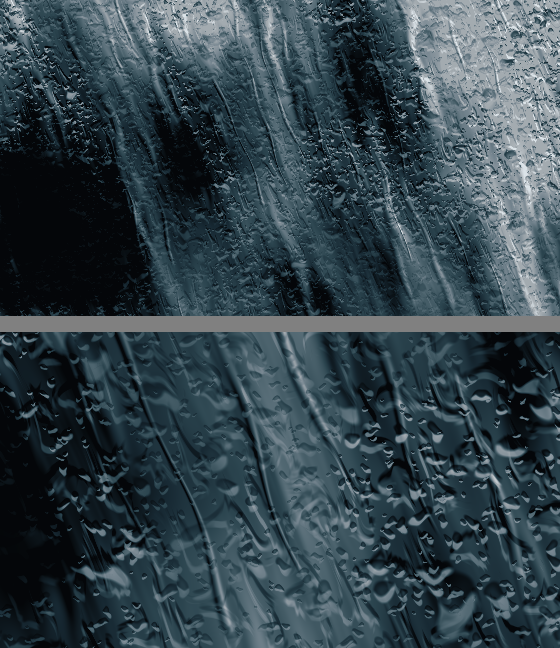
Top: the whole. Bottom: its middle third, enlarged.
Give the GLSL for this texture, as a WebGL 1 fragment shader.

```glsl
precision highp float;
// Rain on a cold window: a blurred backdrop of dark and pale patches, smeared by
// slanted rivulets (sheared columns), then a rippled water film (layered sines)
// and several sizes of lens-like drops (cellular scatter). One tone ramp colours all.
uniform vec2 u_resolution;

const float SLANT = 0.32;
const vec3 INK = vec3(0.015, 0.025, 0.035);
const vec3 DEEP = vec3(0.09, 0.16, 0.20);
const vec3 TEAL = vec3(0.17, 0.27, 0.31);
const vec3 SLATE = vec3(0.31, 0.40, 0.44);
const vec3 MIST = vec3(0.47, 0.53, 0.57);
const vec3 PALE = vec3(0.64, 0.67, 0.69);
const vec3 GLINT = vec3(0.86, 0.89, 0.91);

float hash(vec2 c) {
  return fract(sin(dot(c, vec2(41.3, 289.1))) * 4375.5);
}

vec2 hash2(vec2 c) {
  return vec2(hash(c), hash(c + 17.3));
}

float ramp(float v, float a, float b) {
  return clamp((v - a) / (b - a), 0.0, 1.0);
}

// Smooth noise from sines that are turned, scaled and bent, about -1 to 1
float waves(vec2 p) {
  float sum = 0.0;
  float amp = 0.6;
  for (int i = 0; i < 5; i++) {
    p = mat2(0.8, 0.6, -0.6, 0.8) * p * 1.5 + 1.7;
    p += 0.7 * sin(p.yx + float(i));
    sum += amp * sin(p.x) * cos(p.y);
    amp *= 0.68;
  }
  return sum;
}

// Soft patch leaning with the rain
float patchAt(vec2 p, vec2 centre, vec2 radius) {
  vec2 d = p - centre;
  d.x += SLANT * d.y;
  d /= radius;
  return exp(-dot(d, d));
}

// Out-of-focus scene behind the glass
float backdrop(vec2 p, vec2 q) {
  float v = 0.50 + 0.22 * smoothstep(0.45, 1.0, p.y) + 0.36 * smoothstep(1.42, 1.78, q.x);
  v -= 0.78 * patchAt(p, vec2(0.17, 0.30), vec2(0.26, 0.42));
  v -= 0.55 * patchAt(p, vec2(1.14, 0.72), vec2(0.15, 0.28));
  v -= 0.30 * patchAt(p, vec2(1.05, 0.12), vec2(0.28, 0.30));
  v -= 0.25 * patchAt(p, vec2(0.58, 0.55), vec2(0.20, 0.20));
  v -= 0.60 * patchAt(p, vec2(1.76, 0.20), vec2(0.05, 0.14));
  v += 0.20 * patchAt(p, vec2(0.88, 0.86), vec2(0.10, 0.16));
  v += 0.20 * patchAt(p, vec2(0.55, 0.97), vec2(0.13, 0.14));
  v += 0.26 * waves(q * vec2(8.0, 2.4)) + 0.13 * waves(q * vec2(24.0, 4.5) + 5.0);
  return clamp(v, 0.0, 0.97);
}

// Running water: a body with one lit and one shaded edge, one per column
float rivulet(vec2 q, float pitch, float width, float bend, float body, float seed) {
  float id = floor(q.x / pitch);
  float r = hash(vec2(id, seed));
  float sway = sin(q.y * 11.0 + r * 40.0) + 0.6 * sin(q.y * 31.0 + r * 90.0);
  float centre = (id + 0.35 + 0.3 * r) * pitch + bend * sway;
  float x = (q.x - centre) / (width * (0.9 + 0.4 * sin(q.y * 17.0 + r * 30.0)));
  float along = abs(q.y - hash(vec2(id, seed + 3.0)));
  float broken = smoothstep(-0.6, 0.5, sin(q.y * 23.0 + r * 70.0) + sin(q.y * 9.0 + r * 50.0));
  float lit = exp(-3.0 * (x - 0.8) * (x - 0.8));
  float shaded = exp(-3.0 * (x + 0.8) * (x + 0.8));
  float present = (1.0 - smoothstep(0.2, 0.4, along)) * mix(broken, 1.0, body);
  return present * (body * exp(-x * x) + lit - shaded);
}

// Thin uneven water film
float film(vec2 q) {
  return smoothstep(0.05, 0.45, waves(q * vec2(58.0, 36.0)));
}

// Scattered drops: x is the shaded area, y the bright crescent at the foot
vec2 drops(vec2 p, float scale, float density, float seed) {
  vec2 g = p * scale + seed;
  g += 0.08 * sin(g.yx * 5.3) + 0.03 * sin(g.yx * 11.0 + 2.0);
  vec2 cell = floor(g);
  vec2 result = vec2(0.0);
  for (int j = -1; j <= 1; j++) {
    for (int i = -1; i <= 1; i++) {
      vec2 id = cell + vec2(float(i), float(j));
      vec2 rnd = hash2(id + seed);
      vec2 d = g - id - hash2(id + seed + 5.0);
      float radius = 0.15 + 0.20 * rnd.y * rnd.y;
      float angle = 2.4 * hash(id + 9.0) - 1.7;
      vec2 along = vec2(cos(angle), sin(angle));
      vec2 turned = vec2(dot(d, along) / (1.0 + rnd.y), dot(d, vec2(-along.y, along.x)));
      float reach = length(turned) / radius;
      float inside = (1.0 - smoothstep(0.75, 1.05, reach)) * step(rnd.x, density);
      float rim = 0.45 + 0.55 * smoothstep(0.2, 0.8, reach);
      float crescent = smoothstep(0.6, 1.0, length(d / radius - vec2(-0.15, 0.45)));
      crescent *= 1.0 - smoothstep(-0.2, 0.3, d.y / radius);
      result = max(result, inside * vec2(rim, crescent));
    }
  }
  return result;
}

vec3 tone(float v) {
  vec3 c = mix(INK, DEEP, ramp(v, 0.10, 0.285));
  c = mix(c, TEAL, ramp(v, 0.285, 0.465));
  c = mix(c, SLATE, ramp(v, 0.465, 0.635));
  c = mix(c, MIST, ramp(v, 0.635, 0.79));
  c = mix(c, PALE, ramp(v, 0.79, 0.93));
  return mix(c, GLINT, ramp(v, 0.97, 1.2));
}

void main() {
  vec2 p = gl_FragCoord.xy / u_resolution.y;
  vec2 q = vec2(p.x + SLANT * p.y + 0.015 * sin(p.y * 6.0 + p.x * 4.0), p.y);
  float v = backdrop(p, q);
  float wet = 0.45 + 0.55 * smoothstep(-0.35, 0.3, waves(q * vec2(5.0, 2.5) + 3.0));
  wet *= 0.55 + 0.45 * smoothstep(0.1, 0.6, p.y);
  float strength = 0.3 + 0.7 * smoothstep(0.0, 0.22, v);

  // Smears, then fine trails
  v += 0.24 * strength * rivulet(q, 0.21, 0.022, 0.010, 0.7, 2.0);
  v += 0.20 * strength * rivulet(q + 0.07, 0.13, 0.010, 0.009, 0.3, 7.0);
  v += 0.28 * strength * rivulet(q + 0.03, 0.085, 0.0042, 0.007, 0.0, 4.0);

  // Relief of the film, lit from below
  v += 0.33 * wet * strength * (film(q) - film(q - vec2(0.003, 0.007)));

  // Drops from large to fine
  vec2 water = drops(p, 15.0, 0.28, 1.0);
  water = max(water, drops(p, 27.0, 0.40, 23.0));
  water = max(water, drops(p, 44.0, 0.45, 51.0));
  water = max(water, 0.9 * drops(p, 70.0, 0.40, 87.0));
  v = max(v, 0.0);
  v *= 1.0 - 0.62 * wet * water.x;
  v = mix(v, 0.35 * v + 0.80, wet * strength * water.y);
  gl_FragColor = vec4(tone(v), 1.0);
}
```
